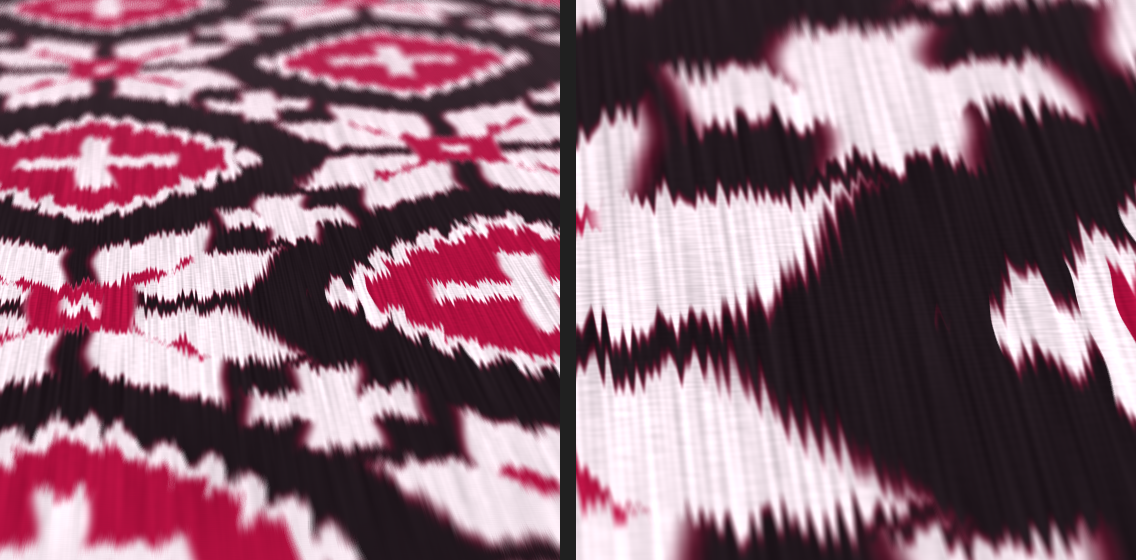
Left: the whole. Right: its middle third, enlarged.
Write a WebGL 1 fragment shader that draws this texture.

```glsl
precision highp float;

// Warp-dyed ikat cloth seen at a slant: red diamonds and eight-petal flowers
// alternate on a grid, with small crosses between them. Threads slip along the
// warp to feather the edges; a disc of samples gives the shallow focus.

uniform vec2 u_resolution;

// Colours
const vec3 BLACK = vec3(0.125, 0.088, 0.112);
const vec3 WHITE = vec3(0.965, 0.905, 0.940);
const vec3 RED   = vec3(0.690, 0.060, 0.245);
const vec3 HAZE  = vec3(0.960, 0.720, 0.810);

// View: repeat width = FAR_SCALE + SCALE_GAIN * distance from the top
const float FAR_SCALE  = 0.4375;
const float SCALE_GAIN = 0.72;
const float TILT       = 0.03;
const float NEAR_DEPTH = 0.860;
const float ROW_DEPTH  = 0.3456;
const float FOCUS      = 0.49;
const float BLUR       = 0.028;
const int   TAPS       = 28;

// Cloth, in units of one repeat
const float THREADS = 190.0;
const float FEATHER = 0.065;
const float BUNDLE  = 0.045;
const float DRIFT   = 0.035;
const float SOFT    = 0.012;
const float STEP    = 0.066;
const float BULGE   = 1.2;

float hash(vec2 p) {
  return fract(sin(dot(p, vec2(127.1, 311.7))) * 43758.5);
}

float cornerSlope(vec2 corner, vec2 offset) {
  float angle = 6.2832 * hash(corner);
  return dot(vec2(cos(angle), sin(angle)), offset);
}

float gradientNoise(vec2 p) {
  vec2 i = floor(p), f = p - i;
  vec2 w = f * f * f * (f * (f * 6.0 - 15.0) + 10.0);
  vec2 e = vec2(1.0, 0.0);
  float low  = mix(cornerSlope(i, f), cornerSlope(i + e, f - e), w.x);
  float high = mix(cornerSlope(i + e.yx, f - e.yx), cornerSlope(i + e.xx, f - e.xx), w.x);
  return mix(low, high, w.y);
}

float ink(float d) { return 1.0 - smoothstep(-SOFT, SOFT, d); }

float crossShape(vec2 p, float reach, float halfWidth) {
  p = abs(p);
  return max(min(p.x, p.y) - halfWidth, max(p.x, p.y) - reach);
}

// Bulging diamond whose outline climbs in steps
float diamondShape(vec2 p, float radius, float shift) {
  float x = (floor(p.x / STEP + shift) + 0.5 - shift) * STEP;
  vec2 a = pow(max(abs(vec2(x, p.y)), 0.0001), vec2(BULGE));
  return pow(a.x + a.y, 1.0 / BULGE) - radius;
}

// One petal, mirrored into eight; a is the long side, b the short one
float petalShape(float a, float b) {
  float tip = (a - 0.33 - (b - 0.04) * 0.54) * 0.88;
  return max(max(0.038 - b, b - 0.29), tip);
}

vec3 clothColor(vec2 p) {
  // Slipped threads and bundles
  float thread = gradientNoise(vec2(p.x * THREADS, p.y * 2.5));
  float bundle = gradientNoise(vec2(p.x * 27.0, p.y * 3.0 + 7.0));
  vec2 q = p + vec2(0.03 * gradientNoise(p * 6.0), FEATHER * thread + BUNDLE * bundle);
  vec2 cell = floor(q + 0.5);
  vec2 m = q - cell + DRIFT * (vec2(hash(cell), hash(cell + 9.0)) - 0.5);

  // White and red parts of the two motifs
  float white, red;
  if (mod(cell.x + cell.y, 2.0) < 0.5) {
    float notch = 0.018 * cos(6.2832 * m.x / STEP);
    white = diamondShape(m, 0.462, 0.0) + notch;
    red = max(diamondShape(m, 0.385, 0.5), -crossShape(m, 0.215, 0.045));
  } else {
    float a = max(abs(m.x), abs(m.y)), b = min(abs(m.x), abs(m.y));
    float vein = max(abs(a - b + 0.05 * bundle) - 0.021, a - 0.26);
    red = max(min(a - 0.115, vein), 0.035 - a);
    white = min(petalShape(a, b), a - 0.115);
  }
  white = min(white, crossShape(fract(q) - 0.5, 0.155, 0.055));

  // Dye, with a red fringe where white meets black
  vec3 color = mix(BLACK, RED, 0.5 * ink(white - 0.014));
  color = mix(color, WHITE * (1.0 + 0.06 * bundle), ink(white));
  color = mix(color, RED, ink(red));

  // Warp and weft relief
  float weft = gradientNoise(p * vec2(50.0, 240.0));
  return color * (1.0 + 0.20 * thread + 0.10 * weft) + 0.03 * thread;
}

vec2 canvasToCloth(vec2 c) {
  float drop = 1.0 - c.y + TILT * (c.x - 0.13);
  float scale = FAR_SCALE + SCALE_GAIN * drop;
  float column = 0.193 - 0.11 * drop;
  return vec2((c.x - column) / scale, (1.0 / scale - NEAR_DEPTH) / ROW_DEPTH);
}

void main() {
  vec2 canvas = gl_FragCoord.xy / u_resolution;
  float radius = 0.6 / u_resolution.y + BLUR * pow(abs(canvas.y - FOCUS) + 0.0001, 1.3);

  // Lens disc in a sunflower spiral
  vec3 color = vec3(0.0);
  for (int i = 0; i < TAPS; i++) {
    float n = float(i) + 0.5;
    float angle = n * 2.39996;
    vec2 offset = sqrt(n / float(TAPS)) * vec2(cos(angle), sin(angle));
    color += clothColor(canvasToCloth(canvas + radius * offset));
  }
  color /= float(TAPS);

  // Pale light toward the far edge
  color = mix(color, HAZE, 0.12 * smoothstep(0.5, 1.0, canvas.y));
  gl_FragColor = vec4(color, 1.0);
}
```
